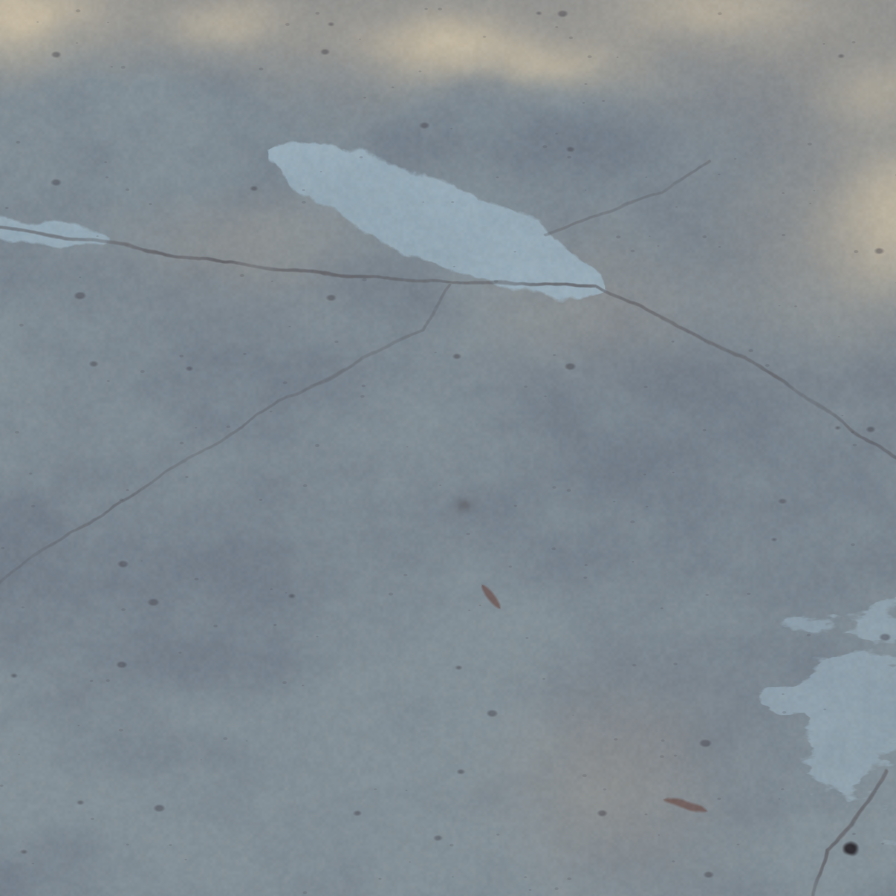
A Shadertoy shader for this texture:

```glsl
// Weathered blue-grey concrete in dappled light, with hairline cracks and pale filler.
// Layers: fbm mottling, gaussian sun pools, noise-edged patches, wobbly polyline
// cracks, then scattered specks, twigs and fine grain.

float hash(vec2 p) {
    vec3 q = fract(vec3(p.xyx) * 0.1031);
    q += dot(q, q.yzx + 33.33);
    return fract((q.x + q.y) * q.z);
}

float noise(vec2 p) {
    vec2 i = floor(p), f = fract(p);
    f = f * f * (3.0 - 2.0 * f);
    return mix(mix(hash(i), hash(i + vec2(1, 0)), f.x),
               mix(hash(i + vec2(0, 1)), hash(i + vec2(1, 1)), f.x), f.y);
}

float fbm(vec2 p) {
    float sum = 0.0, amp = 0.5;
    for (int i = 0; i < 5; i++) {
        sum += amp * noise(p);
        p = mat2(1.6, 1.2, -1.2, 1.6) * p + 7.3;
        amp *= 0.5;
    }
    return sum / 0.97;
}

// Soft elliptical pool, 1 at its centre.
float pool(vec2 p, vec2 centre, vec2 radius) {
    vec2 q = (p - centre) / radius;
    return exp(-dot(q, q));
}

// Distance to a segment that bulges by `bulge` in its middle.
float spindle(vec2 p, vec2 a, vec2 b, float bulge) {
    vec2 axis = b - a;
    float t = clamp(dot(p - a, axis) / dot(axis, axis), 0.0, 1.0);
    return length(p - a - axis * t) - bulge * pow(4.0 * t * (1.0 - t), 0.6);
}

float fill(float d, float soft) {
    return 1.0 - smoothstep(-soft, soft, d);
}

// Hairline through four points.
float crack(vec2 p, vec2 a, vec2 b, vec2 c, vec2 d, float width) {
    float dist = min(spindle(p, a, b, 0.0), min(spindle(p, b, c, 0.0), spindle(p, c, d, 0.0)));
    return 1.0 - smoothstep(width * 0.3, width * 1.7, dist);
}

// Sparse dark dots, one candidate per grid cell.
float specks(vec2 p, float cells, float density) {
    vec2 id = floor(p * cells), f = fract(p * cells);
    vec2 centre = 0.25 + 0.5 * vec2(hash(id + 11.0), hash(id + 37.0));
    float radius = mix(0.04, 0.12, hash(id + 53.0));
    return fill(length((f - centre) * vec2(0.8, 1.2)) - radius, 0.05) * step(1.0 - density, hash(id));
}

vec3 concrete(vec2 p) {
    const vec3 shade = vec3(0.445, 0.488, 0.535), pale = vec3(0.515, 0.563, 0.592);
    const vec3 warm = vec3(0.585, 0.580, 0.565), sun = vec3(0.80, 0.75, 0.65);
    float mottle = fbm(p * vec2(4.0, 5.5) + 3.0) * 0.65 + fbm(p * vec2(13.0, 19.0)) * 0.35;
    float tone = smoothstep(0.25, 0.75, mottle) + 0.12 * smoothstep(0.5, 0.1, p.y);
    tone -= 0.25 * pool(p, vec2(0.27, 0.59), vec2(0.18, 0.09));
    vec3 col = mix(shade, pale, clamp(tone, 0.0, 1.0));

    // Weak warm light, with blue shadow left between the upper pools.
    vec2 q = p + 0.05 * (vec2(fbm(p * 9.0), fbm(p * 9.0 + 20.0)) - 0.5);
    float glow = 0.85 * smoothstep(0.80, 1.0, q.y);
    glow += 0.5 * pool(q, vec2(0.28, 0.73), vec2(0.12, 0.06));
    glow += 0.45 * pool(q, vec2(0.66, 0.66), vec2(0.12, 0.07));
    glow += 0.6 * pool(q, vec2(0.69, 0.12), vec2(0.11, 0.10));
    glow += 0.8 * pool(q, vec2(0.97, 0.75), vec2(0.14, 0.13));
    glow -= 0.7 * pool(q, vec2(0.10, 0.87), vec2(0.20, 0.06));
    glow -= 0.6 * pool(q, vec2(0.56, 0.88), vec2(0.10, 0.05));
    col = mix(col, warm, clamp(glow, 0.0, 0.85));

    // Bright sun pools along the upper edge and the right side.
    float light = pool(q, vec2(0.02, 0.985), vec2(0.08, 0.045));
    light += 0.6 * pool(q, vec2(0.26, 0.98), vec2(0.07, 0.03));
    light += 0.9 * pool(q, vec2(0.49, 0.955), vec2(0.08, 0.035));
    light += 0.7 * pool(q, vec2(0.61, 0.93), vec2(0.08, 0.03));
    light += 0.6 * pool(q, vec2(0.80, 0.985), vec2(0.11, 0.04));
    light += 0.8 * pool(q, vec2(1.0, 0.755), vec2(0.07, 0.08));
    light += 0.5 * pool(q, vec2(0.99, 0.90), vec2(0.06, 0.04));
    return mix(col, sun, clamp(light * 0.85, 0.0, 0.9));
}

void mainImage(out vec4 fragColor, in vec2 fragCoord) {
    const vec3 filler = vec3(0.585, 0.665, 0.715), crackTint = vec3(0.37, 0.37, 0.39);
    const vec3 dirt = vec3(0.27, 0.26, 0.29), twig = vec3(0.43, 0.35, 0.34);
    vec2 p = fragCoord / iResolution.xy;
    vec3 col = concrete(p);

    // Pale filler: long patch, left sliver and flaking corner.
    float ragged = (fbm(p * 32.0) - 0.5) * 0.022;
    float patches = fill(spindle(p, vec2(0.300, 0.832), vec2(0.675, 0.676), 0.046) + ragged, 0.002);
    float sliver = fill(spindle(p, vec2(-0.09, 0.752), vec2(0.12, 0.733), 0.014) + ragged * 0.7, 0.002);
    float flake = length((p - vec2(0.995, 0.215)) / vec2(0.135, 0.105)) - 0.85;
    flake += (fbm(p * vec2(17.0, 36.0) + 5.0) - 0.5) * 2.0;
    patches = max(patches, max(sliver, 0.7 * fill(flake, 0.08)));
    col = mix(col, filler + 0.05 * (fbm(p * 18.0) - 0.5), patches * 0.95);

    // Branching cracks, fading in and out along their length.
    vec2 w = p + 0.014 * (vec2(fbm(p * 16.0), fbm(p * 16.0 + 40.0)) - 0.5);
    vec2 fork = vec2(0.50, 0.685);
    float lines = crack(w, vec2(0.0, 0.745), vec2(0.13, 0.727), vec2(0.31, 0.70), fork, 0.0018);
    lines = max(lines, 0.7 * crack(w, fork, vec2(0.47, 0.63), vec2(0.31, 0.55), vec2(-0.02, 0.34), 0.0015));
    lines = max(lines, crack(w, fork, vec2(0.665, 0.682), vec2(0.87, 0.58), vec2(1.02, 0.475), 0.0018));
    lines = max(lines, 0.6 * crack(w, vec2(0.61, 0.74), vec2(0.66, 0.76), vec2(0.74, 0.785), vec2(0.79, 0.82), 0.0015));
    lines = max(lines, crack(w, vec2(0.99, 0.14), vec2(0.95, 0.08), vec2(0.92, 0.05), vec2(0.905, -0.01), 0.0020));
    col = mix(col, crackTint, lines * mix(0.35, 0.85, noise(p * 28.0)));

    // Debris: specks, a shallow pit, a dark pebble and two twigs.
    col = mix(col, dirt, 0.45 * specks(p, 26.0, 0.06) + 0.2 * specks(p + 0.37, 60.0, 0.06));
    col = mix(col, crackTint, 0.6 * pool(p, vec2(0.518, 0.436), vec2(0.010, 0.007)));
    col = mix(col, dirt * 0.7, fill(length(w - vec2(0.946, 0.052)) - 0.007, 0.003));
    float twigs = min(spindle(p, vec2(0.538, 0.347), vec2(0.558, 0.321), 0.004),
                      spindle(w, vec2(0.742, 0.106), vec2(0.788, 0.094), 0.004));
    col = mix(col, twig, 0.85 * fill(twigs, 0.002));

    // Fine surface grain.
    float grain = noise(p * 150.0) + noise(p * 310.0 + 9.0) - 1.0;
    col += 0.018 * grain + 0.008 * (noise(p * 200.0 + 60.0) - 0.5) * vec3(1.0, 0.0, -1.0);
    fragColor = vec4(col, 1.0);
}
```
